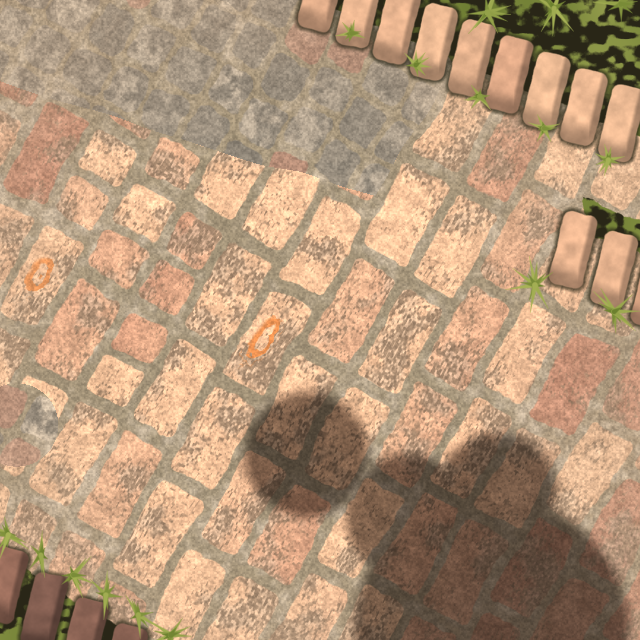
A Shadertoy shader for this texture:

```glsl
// Sunlit slanted brick and cobble paving with edging bricks, grass and a soft shadow.
const float SPAN = 7.68; // scene units across the canvas
const vec2 ACROSS = vec2(0.87, 0.49), ALONG = vec2(-0.49, 0.87); // paver axes, y down
const float FIRST_COLUMN = 4.12, SPLIT_CHANCE = 0.35;
const vec2 BRICK_PITCH = vec2(0.685, 1.32), BRICK_HALF = vec2(0.28, 0.58);
const vec2 COBBLE_PITCH = vec2(0.53, 0.57), COBBLE_HALF = vec2(0.225, 0.24);
const vec2 EDGING_HALF = vec2(0.205, 0.45);
const vec3 PEACH = vec3(0.97, 0.77, 0.61);
const vec3 RUST = vec3(0.76, 0.53, 0.43);
const vec3 ORANGE = vec3(0.90, 0.56, 0.32);
const vec3 MORTAR = vec3(0.61, 0.55, 0.45);
const vec3 DUST = vec3(0.80, 0.73, 0.64);
const vec3 STONE = vec3(0.62, 0.58, 0.52);
const vec3 MUD = vec3(0.67, 0.55, 0.44);
const vec3 SOIL = vec3(0.16, 0.15, 0.09);
const vec3 LEAF = vec3(0.66, 0.70, 0.34);
const vec3 FERN = vec3(0.42, 0.50, 0.18);
const vec3 PLUM = vec3(0.50, 0.36, 0.31);
const vec3 SHADE = vec3(0.52, 0.50, 0.49);

float hash(vec2 p) {
  vec3 q = fract(p.xyx * vec3(0.1031, 0.103, 0.0973));
  q += dot(q, q.yzx + 33.33);
  return fract((q.x + q.y) * q.z);
}
float noise(vec2 p) {
  vec2 i = floor(p), f = fract(p), e = vec2(0, 1);
  f *= f * (3.0 - 2.0 * f);
  return mix(mix(hash(i), hash(i + e.yx), f.x), mix(hash(i + e), hash(i + e.yy), f.x), f.y);
}
float fbm(vec2 p) {
  float sum = 0.0, amp = 0.53;
  for (int i = 0; i < 4; i++) { sum += amp * noise(p); p = p * 2.07 + 7.3; amp *= 0.5; }
  return sum;
}
float roundBox(vec2 p, vec2 size, float r) {
  vec2 q = abs(p) - size + r;
  return length(max(q, 0.0)) + min(max(q.x, q.y), 0.0) - r;
}
float fill(float d) {
  float px = SPAN / iResolution.y;
  return 1.0 - smoothstep(-px, px, d);
}

// Long bricks in staggered columns; some are cut in two, two are banded
vec3 bricks(vec3 ground, vec2 uv, float grain) {
  float column = floor((uv.x - FIRST_COLUMN) / BRICK_PITCH.x + 0.5);
  float bend = max(column, -1.0) - 2.8;
  float phase = 0.87 - 0.06 * bend * bend + 0.36 * mod(floor(column / 2.0), 2.0);
  float row = floor((uv.y - phase) / BRICK_PITCH.y + 0.5);
  vec2 id = vec2(column, row), key = id + 40.0, size = BRICK_HALF;
  vec2 q = uv - vec2(FIRST_COLUMN, phase) - id * BRICK_PITCH;
  bool banded = id == vec2(1, 1) || id == vec2(-3, 2);
  if (!banded && column < 0.0 && hash(key) < SPLIT_CHANCE) {
    key.x += 50.0 * step(0.0, q.y);
    q.y = abs(q.y) - 0.31;
    size.y = 0.255;
  }
  float wear = fbm(uv * 2.6 + key * 3.0);
  float far = max(abs(uv.x - 4.6) - 0.8, 0.0);
  float red = smoothstep(0.5, 1.1, 0.8 * hash(key + 9.0) + 0.15 * far);
  vec3 color = mix(PEACH, RUST, red) * (0.84 + 0.3 * grain);
  color = mix(color, DUST, 0.4 * smoothstep(0.5, 0.7, wear));
  float pits = 0.5 * noise(uv * vec2(46, 27)) + 0.8 * wear;
  color = mix(color, MUD * 0.8, 0.75 * smoothstep(0.6, 0.92, pits));
  if (banded) {
    float ring = length(q * vec2(1.7, 0.9) + 0.4 * vec2(wear - 0.4, grain - 0.5));
    float pale = smoothstep(-0.4, 0.6, cos(ring * 24.0 + wear * 9.0));
    color = mix(ORANGE, color, max(pale, smoothstep(0.22, 0.36, ring)));
  }
  float d = roundBox(q, size, 0.07) + 0.07 * (grain - 0.5);
  return mix(ground, color, fill(d));
}
vec3 cobbles(vec3 ground, vec2 uv, float grain) {
  vec2 cell = uv / COBBLE_PITCH;
  cell.y += 0.3 * hash(vec2(floor(cell.x) + 30.0, 3));
  vec2 id = floor(cell) + 50.0;
  float d = roundBox((fract(cell) - 0.5) * COBBLE_PITCH, COBBLE_HALF, 0.09);
  vec3 color = mix(STONE * 0.85, DUST, hash(id) * smoothstep(0.3, 0.65, grain));
  color = mix(color, RUST, 0.6 * step(0.93, hash(id + 5.0)));
  return mix(ground, color, fill(d + 0.09 * (grain - 0.5)));
}
// Leaning, rounded bricks with darker flanks
void edging(inout vec3 color, vec2 p, vec2 start, vec2 stride, int count, vec3 tint, float grain) {
  for (int i = 0; i < count; i++) {
    vec2 q = mat2(0.97, -0.24, 0.24, 0.97) * (p - start - stride * float(i));
    float d = roundBox(q, EDGING_HALF, 0.1) + 0.03 * (grain - 0.5);
    float flank = max(smoothstep(0.09, 0.15, q.x), smoothstep(0.15, 0.38, q.y));
    vec3 face = mix(tint, RUST, 0.5 * hash(start + float(i))) * (0.85 + 0.3 * grain);
    color = mix(color, SOIL, 0.7 * (1.0 - smoothstep(0.0, 0.07, d)));
    color = mix(color, face * (1.0 - 0.3 * flank), fill(d));
  }
}
// Fans of tapered blades along a line
void grass(inout vec3 color, vec2 p, vec2 start, vec2 stride, int count, float reach) {
  for (int i = 0; i < count; i++) {
    vec2 key = start * 9.0 + float(i) * 5.0, v = p - start - stride * float(i);
    if (length(v) > reach * 1.2) continue;
    for (float b = 0.0; b < 12.0; b++) {
      float r = hash(key + b * 1.7), a = 0.52 * b + 2.5 * r;
      vec2 tip = reach * (0.3 + 0.7 * r) * vec2(cos(a), sin(a));
      float t = clamp(dot(v, tip) / dot(tip, tip), 0.0, 1.0);
      color = mix(color, mix(FERN, LEAF, r), fill(length(v - tip * t) - 0.03 * (1.0 - t)));
    }
  }
}
float disc(vec2 p, float x, float y, float r) { return length(p - vec2(x, y)) - r; }

void mainImage(out vec4 fragColor, in vec2 fragCoord) {
  vec2 p = fragCoord / iResolution.y * SPAN;
  p.y = SPAN - p.y;
  float grain = fbm(p * 7.0), patches = fbm(p * 1.1 + 4.0);
  vec2 uv = vec2(dot(p, ACROSS), dot(p, ALONG));
  uv += 0.1 * (vec2(noise(p * 1.6), noise(p * 1.6 + 20.0)) - 0.5);
  // Paving under mud and dust
  vec3 ground = mix(MORTAR, DUST, smoothstep(0.4, 0.9, grain * 0.6 + patches * 0.45));
  bool stony = (uv.y < 0.95 - 0.22 * uv.x && uv.x < 5.1) || disc(p, 0.2, 5.1, 0.5) < 0.0;
  vec3 color = stony ? cobbles(ground, uv, grain) : bricks(ground, uv, grain);
  float muddy = smoothstep(1.9, 4.6, disc(p, 3.4, 4.2, 0.6 - 1.2 * patches));
  color = mix(color, mix(MUD, DUST, grain * 0.7), 0.4 * muddy);
  color *= 0.83 + 0.2 * noise(p * 31.0) + 0.16 * noise(p * 57.0);
  // Cast shadow
  float shadow = min(min(disc(p, 3.68, 5.45, 0.75), disc(p, 5.97, 5.9, 0.71)),
                     min(disc(p, 4.9, 6.2, 0.75), disc(p, 5.9, 7.6, 1.65)));
  color *= mix(SHADE, vec3(1.04), smoothstep(-0.12, 0.12, shadow));
  // Planting beds with leaf litter
  float bed = min(p.y - 0.42 * p.x + 1.57, 6.65 + 0.62 * p.x - p.y);
  bed = min(bed, max(abs(p.y + 0.23 - 0.4 * p.x) - 0.2, 7.0 - p.x));
  float litter = smoothstep(0.5, 0.68, noise(p * vec2(9, 14)) * 0.6 + grain * 0.5);
  vec3 plants = mix(SOIL, mix(FERN, LEAF, patches), litter * 0.85);
  color = mix(color, plants, fill(bed + 0.1 * (grain - 0.5)));
  // Edging rows and grass
  edging(color, p, vec2(3.86, -0.08), vec2(0.45, 0.195), 9, PEACH, grain);
  edging(color, p, vec2(6.88, 3.0), vec2(0.49, 0.24), 3, PEACH, grain);
  edging(color, p, vec2(0.05, 7.02), vec2(0.48, 0.31), 4, PLUM, grain);
  grass(color, p, vec2(5.85, 0.15), vec2(0.8, -0.05), 3, 0.36);
  grass(color, p, vec2(4.22, 0.4), vec2(0.77, 0.38), 5, 0.2);
  grass(color, p, vec2(6.42, 3.42), vec2(0.95, 0.32), 2, 0.36);
  grass(color, p, vec2(0.1, 6.42), vec2(0.39, 0.24), 6, 0.32);
  fragColor = vec4(clamp(color, 0.0, 1.0), 1.0);
}
```
